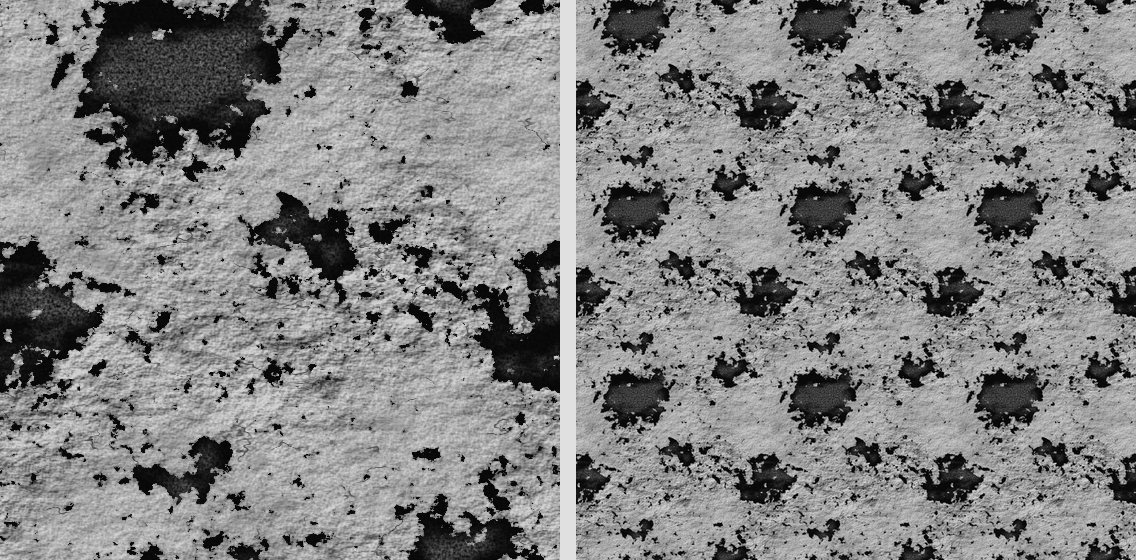
Left, the tile; right, the same tile 3 across and 3 down.
Reproduce this texture procedurally as a three.js fragment shader.

```glsl
// Weathered grey plaster flaking off a dark wall, as a seamless tile.
// Wrapped gradient noise gives the relief, cracks and ragged flakes;
// a few wrapped soft blobs decide where the plaster is lost in large areas.
varying vec2 vUv;

const float TAU = 6.2831853;
const float PLASTER_TONE = 0.668;
const float CREVICE_TONE = 0.2;
const float WALL_TONE = 0.035;
const float WORN_WALL_TONE = 0.2;
const int OCTAVES = 5;
const int LOSS_COUNT = 5;

float hash(vec2 p) {
  return fract(sin(dot(p, vec2(127.1, 311.7))) * 43758.5453);
}

// Dot product of a random unit gradient at a wrapped cell with an offset.
float cornerSlope(vec2 cell, vec2 offset, vec2 period, float seed) {
  vec2 wrapped = floor(mod(cell + 0.5, period));
  float angle = TAU * hash(wrapped + seed);
  return dot(vec2(cos(angle), sin(angle)), offset);
}

// Gradient noise that repeats a whole number of times over the tile.
float wrapNoise(vec2 p, vec2 period, float seed) {
  vec2 q = fract(p) * period + fract(seed);
  vec2 cell = floor(q);
  vec2 f = q - cell;
  vec2 blend = f * f * f * (f * (f * 6.0 - 15.0) + 10.0);
  vec2 right = vec2(1.0, 0.0);
  vec2 up = vec2(0.0, 1.0);
  float low = mix(cornerSlope(cell, f, period, seed),
                  cornerSlope(cell + right, f - right, period, seed), blend.x);
  float high = mix(cornerSlope(cell + up, f - up, period, seed),
                   cornerSlope(cell + 1.0, f - 1.0, period, seed), blend.x);
  return mix(low, high, blend.y);
}

float fbm(vec2 p, vec2 period, float persistence, float seed) {
  float sum = 0.0;
  float amplitude = 1.0;
  for (int i = 0; i < OCTAVES; i++) {
    sum += amplitude * wrapNoise(p, period, seed);
    period *= 2.0;
    amplitude *= persistence;
    seed += 3.37;
  }
  return sum;
}

// Large areas of loss, spread evenly and shrinking one after another.
float largeLoss(vec2 p, float softness) {
  float loss = 0.0;
  vec2 centre = vec2(0.30, 0.88);
  float radius = 0.17;
  for (int i = 0; i < LOSS_COUNT; i++) {
    vec2 offset = fract(p - centre + 0.5) - 0.5;
    float d = length(offset * vec2(0.85, 1.15));
    loss = max(loss, 1.0 - smoothstep(radius - softness, radius + softness, d));
    centre = fract(centre + vec2(0.7549, 0.5698));
    radius *= 0.72;
  }
  return loss;
}

// Slope of the surface towards a light at the upper left.
float relief(vec2 p) {
  vec2 toLight = vec2(-0.0010, 0.0013);
  vec2 period = vec2(12.0, 17.0);
  return fbm(p - toLight, period, 0.62, 5.3) - fbm(p + toLight, period, 0.62, 5.3);
}

float plaster(vec2 p, float roughness, float grain) {
  float shade = relief(p) * mix(0.5, 1.05, roughness);
  shade = shade > 0.0 ? shade * 0.75 : shade * 1.25;
  float tone = PLASTER_TONE + shade + 0.12 * grain;
  tone += 0.09 * wrapNoise(p, vec2(4.0, 5.0), 21.7);

  // Pitted grime and short, broken cracks.
  float grime = smoothstep(0.1, 0.7, fbm(p, vec2(8.0, 17.0), 0.65, 31.9));
  tone -= grime * mix(0.1, 0.32, roughness) * (0.7 + grain);
  float ridge = abs(fbm(p, vec2(5.0, 9.0), 0.55, 43.1));
  float crack = 1.0 - smoothstep(0.0, 0.035, ridge);
  float breaks = fbm(p, vec2(9.0, 11.0), 0.6, 52.3) + 0.2 * roughness;
  crack *= smoothstep(0.15, 0.5, breaks);
  return mix(tone, CREVICE_TONE, 0.75 * crack);
}

float bareWall(vec2 p, float loss, float grain) {
  float worn = smoothstep(-0.4, 0.3, fbm(p, vec2(5.0, 9.0), 0.6, 61.7));
  worn *= smoothstep(0.4, 0.9, loss);
  return WALL_TONE + WORN_WALL_TONE * worn * (1.0 + 1.2 * grain) + 0.02 * grain;
}

void main() {
  vec2 p = vUv;
  float region = wrapNoise(p, vec2(3.0), 11.3);
  float roughness = smoothstep(-0.3, 0.35, region);
  float grain = wrapNoise(p, vec2(251.0), 71.9) + 0.7 * wrapNoise(p, vec2(137.0), 77.3);

  // Ragged flakes join up where the loss is high; specks scatter between them.
  vec2 bend = vec2(wrapNoise(p, vec2(7.0), 83.3), wrapNoise(p, vec2(7.0), 91.1));
  float loss = largeLoss(p + 0.12 * bend, 0.09);
  float flakes = fbm(p, vec2(18.0, 20.0), 0.6, 101.7) + 1.1 * loss + 0.4 * region - 0.54;
  float specks = fbm(p, vec2(37.0, 41.0), 0.55, 113.9) + 0.4 * region + 0.3 * loss - 0.6;
  float peeled = max(smoothstep(-0.04, 0.04, flakes),
                     smoothstep(-0.07, 0.07, specks));

  float pits = 0.13 * smoothstep(-0.25, 0.0, max(flakes, specks));
  float coat = plaster(p, roughness, grain) - pits;
  float tone = mix(coat, bareWall(p, loss, grain), peeled);
  gl_FragColor = vec4(vec3(clamp(tone, 0.02, 0.82)), 1.0);
}
```
